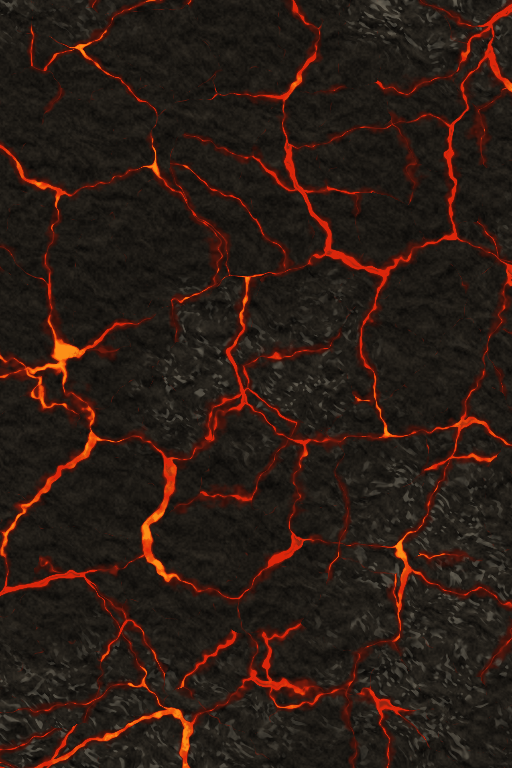
Write a Shadertoy shader that draws this texture.

```glsl
float hash(vec2 p) {
    vec3 q = fract(p.xyx * 0.1031);
    q += dot(q, q.yzx + 33.33);
    return fract((q.x + q.y) * q.z);
}

vec2 hash2(vec2 p) {
    return vec2(hash(p + 17.3), hash(p + 71.9));
}

float noise(vec2 p) {
    vec2 i = floor(p), f = fract(p);
    f = f * f * (3.0 - 2.0 * f);
    return mix(mix(hash(i), hash(i + vec2(1, 0)), f.x),
               mix(hash(i + vec2(0, 1)), hash(i + vec2(1, 1)), f.x), f.y);
}

float fbm(vec2 p) {
    float sum = 0.0, amp = 0.5;
    for (int i = 0; i < 5; i++) {
        sum += amp * noise(p);
        p = mat2(1.6, 1.2, -1.2, 1.6) * p + 13.7;
        amp *= 0.55;
    }
    return sum;
}

vec2 warp(vec2 p, float freq) {
    return vec2(noise(p * freq), noise(p * freq + 41.3)) - 0.5;
}

// Voronoi borders of varied strength: x = depth inside a crack, y = glow
vec2 cracks(vec2 p, float scale, float share, float least, float width) {
    vec2 q = p * scale, cell = floor(q), home = cell, toHome = vec2(9.0);
    for (int y = -1; y <= 1; y++)
    for (int x = -1; x <= 1; x++) {
        vec2 id = cell + vec2(x, y);
        vec2 r = id + hash2(id) - q;
        if (dot(r, r) < dot(toHome, toHome)) { toHome = r; home = id; }
    }

    float taper = smoothstep(0.12, 0.62, noise(p * 5.5 + scale));
    float near1 = 9.0, near2 = 9.0, depth = -9.0, glow = 0.0;
    for (int y = -2; y <= 2; y++)
    for (int x = -2; x <= 2; x++) {
        if (x == 0 && y == 0) continue;
        vec2 id = home + vec2(x, y);
        vec2 r = id + hash2(id) - q;
        float d = dot(0.5 * (toHome + r), normalize(r - toHome)) / scale;
        float open = hash((home + id) * 1.7 + 5.1);
        float strength = mix(least, 1.0, smoothstep(1.0 - share, 1.0, open)) * taper;
        depth = max(depth, width * strength - 0.0014 - d);
        glow = max(glow, smoothstep(0.0, 0.35, strength) * exp(-d * 75.0));
        near2 = min(near2, max(near1, d));
        near1 = min(near1, d);
    }
    // Junctions swell where two borders are close
    depth += 0.55 * width * taper * step(0.1, least) * exp(-near2 * 65.0);
    return vec2(depth, glow);
}

vec3 rock(vec2 p) {
    vec2 q = mat2(0.8, 0.6, -0.6, 0.8) * p + 0.03 * warp(p, 14.0) + 0.012 * warp(p, 45.0);
    vec2 grain = q * vec2(30.0, 46.0);
    float relief = fbm(grain) - fbm(grain + vec2(0.25, -0.35));
    float worn = smoothstep(0.45, 0.75, fbm(p * 2.6 + 8.0));
    float flecks = smoothstep(0.5, 0.85, noise(q * vec2(120.0, 190.0)));
    flecks *= smoothstep(0.3, 0.65, noise(q * 50.0 + 3.0));
    float speckle = noise(p * 260.0) - 0.5;

    vec3 col = vec3(0.108, 0.095, 0.077) * (0.85 + 0.25 * fbm(p * 5.0));
    col *= 1.0 + 1.3 * relief + 0.45 * speckle;
    col += vec3(0.035, 0.034, 0.03) * worn * (0.5 + 2.0 * relief);
    return col + vec3(0.2, 0.195, 0.175) * flecks * (0.08 + 0.92 * worn);
}

void mainImage(out vec4 fragColor, in vec2 fragCoord) {
    vec2 p = fragCoord / iResolution.x;
    float soft = max(1.0 / iResolution.x, 0.0018);

    // Jagged crack network: broad veins and hairline branches
    vec2 bent = p + 0.1 * warp(p, 5.0) + 0.03 * warp(p, 21.0) + 0.011 * warp(p, 70.0);
    vec2 veins = cracks(bent + 6.4, 3.8, 0.65, 0.24, 0.0115);
    vec2 hairs = cracks(bent + 9.2, 7.0, 0.6, 0.0, 0.006);
    float ragged = 0.0035 * (noise(p * 110.0) - 0.5);
    float depth = max(veins.x, hairs.x) + ragged;
    float glow = max(veins.y, hairs.y * 0.85);

    // Scorched stone around the cracks
    vec3 col = rock(p);
    float scorch = glow * (0.3 + 1.3 * fbm(p * vec2(45.0, 60.0)));
    vec3 ember = vec3(0.25, 0.075, 0.045) * (0.75 + 0.5 * noise(p * 150.0));
    col = mix(col, ember, smoothstep(0.25, 0.65, scorch));
    col = mix(col, vec3(0.42, 0.1, 0.05), 0.8 * smoothstep(0.75, 1.05, scorch));

    // Molten filling, from dark rim to hot core
    float mottled = fbm(p * 55.0);
    float core = smoothstep(0.0, 0.006, depth + 0.004 * (mottled - 0.45));
    float hot = smoothstep(0.58, 0.88, noise(p * 8.0 + 2.4) + 0.5 * (mottled - 0.45));
    vec3 lava = mix(vec3(0.44, 0.1, 0.05), vec3(0.86, 0.15, 0.045), smoothstep(0.05, 0.5, core));
    lava = mix(lava, vec3(0.97, 0.42, 0.06), hot * smoothstep(0.15, 0.8, core));
    lava = mix(lava, vec3(1.0, 0.7, 0.13), smoothstep(0.75, 1.0, hot * core) * 0.5);
    float crust = smoothstep(0.005, 0.011, depth) * smoothstep(0.42, 0.58, mottled);
    lava = mix(lava, vec3(0.44, 0.14, 0.08), 0.7 * crust * (1.0 - hot));
    col = mix(col, lava, smoothstep(-soft, soft, depth));

    fragColor = vec4(clamp(col, 0.0, 1.0), 1.0);
}
```
